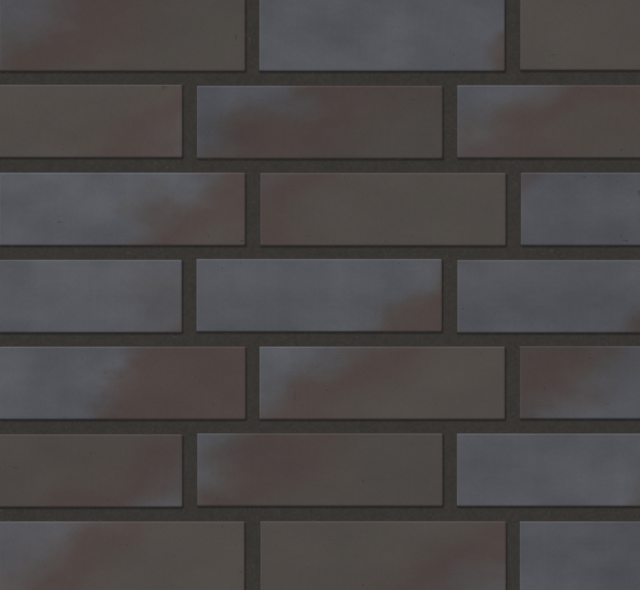
Reproduce this texture procedurally as a Shadertoy shader.

```glsl
// Dark clinker brick wall in running courses, with blue-grey and red-brown firing flames.

// Layout, in canvas heights, measured from the top left
const vec2 PITCH = vec2(0.4413, 0.1477);        // brick plus joint
const vec2 HALF_BRICK = vec2(0.2080, 0.0613);
const vec2 FIRST_CENTRE = vec2(0.2070, 0.0580);
const float COURSE_SHIFT = -0.1070;             // sideways shift of every other course
const float JITTER = 0.0025;
const float CORNER = 0.0025;
const float BEVEL = 0.0038;
const vec2 SHADOW_OFFSET = vec2(0.0015, 0.0030);

// Colours
const vec3 MORTAR = vec3(0.220, 0.210, 0.198);
const vec3 BROWN = vec3(0.302, 0.284, 0.270);
const vec3 RED_BROWN = vec3(0.300, 0.260, 0.253);
const vec3 BLUE_GREY = vec3(0.326, 0.330, 0.352);

// Variation
const float FLAME_SPREAD = 3.0;                 // larger gives more single-coloured bricks
const float TONE_RANGE = 0.10;
const float MOTTLE = 0.14;
const float BRICK_GRAIN = 0.035;
const float MORTAR_GRAIN = 0.16;

float hash(vec2 p) {
    return fract(sin(dot(p, vec2(127.1, 311.7))) * 43758.5453);
}

float valueNoise(vec2 p) {
    vec2 i = floor(p), f = fract(p);
    f = f * f * (3.0 - 2.0 * f);
    return mix(mix(hash(i), hash(i + vec2(1, 0)), f.x),
               mix(hash(i + vec2(0, 1)), hash(i + vec2(1, 1)), f.x), f.y);
}

float fbm(vec2 p) {
    float sum = 0.0, weight = 0.5;
    for (int i = 0; i < 4; i++) {
        sum += weight * valueNoise(p);
        p = p * 2.03 + 17.3;
        weight *= 0.5;
    }
    return sum / 0.9375;
}

float roundedBox(vec2 p, vec2 halfSize, float radius) {
    vec2 d = abs(p) - halfSize + radius;
    return length(max(d, 0.0)) + min(max(d.x, d.y), 0.0) - radius;
}

// Thin band next to an edge, from the distance inward
float edgeBand(float inward) {
    return 1.0 - smoothstep(0.2 * BEVEL, BEVEL, inward);
}

// Fired surface: blue-grey on one side of a slanted, ragged front, red-brown along it
vec3 brickFace(vec2 local, vec2 id, vec2 pos) {
    vec2 uv = local / HALF_BRICK;
    float side = hash(id + 3.7) < 0.6 ? -1.0 : 1.0;
    float bias = (hash(id + 11.3) - 0.5) * FLAME_SPREAD;
    float softness = mix(0.2, 0.6, hash(id + 23.9));
    float ragged = fbm(pos * vec2(9.0, 14.0) + id * 5.1) - 0.5;
    float front = side * (uv.x + 0.35 * uv.y) + bias + 1.1 * ragged;

    float blue = smoothstep(-softness, softness, front);
    float scorch = exp(-pow((front + 0.45) / 0.4, 2.0));
    float redness = max(0.8 * scorch, 0.8 * smoothstep(0.72, 0.95, hash(id + 41.1)));
    vec3 colour = mix(mix(BROWN, RED_BROWN, redness), BLUE_GREY, blue);

    // Tone of each brick, cloudy mottling, faint upright streaks
    float cloud = fbm(pos * vec2(11.0, 19.0) + id * 9.7) - 0.5;
    float streak = valueNoise(vec2(pos.x * 45.0, pos.y * 7.0) + id * 3.3) - 0.5;
    float tone = 1.0 + TONE_RANGE * (hash(id + 57.7) - 0.5);
    tone += MOTTLE * cloud * (0.6 + 0.8 * blue) + 0.03 * streak * blue;
    tone += BRICK_GRAIN * (valueNoise(pos * 330.0) - 0.5);

    // Sparse dark pits
    float pit = smoothstep(0.93, 0.99, valueNoise(pos * 130.0 + 31.0));
    tone -= 0.12 * pit * step(0.65, valueNoise(pos * 16.0));

    // Light from the upper left on the arrises
    tone += 0.16 * edgeBand(HALF_BRICK.y + local.y) + 0.06 * edgeBand(HALF_BRICK.x + local.x);
    tone -= 0.10 * edgeBand(HALF_BRICK.y - local.y) + 0.07 * edgeBand(HALF_BRICK.x - local.x);
    return colour * tone;
}

vec3 mortarJoint(vec2 pos, float shadowDistance) {
    float grain = 0.6 * valueNoise(pos * 260.0) + 0.4 * fbm(pos * 60.0) - 0.5;
    float grit = smoothstep(0.90, 0.98, valueNoise(pos * 170.0 + 7.0));
    float shade = mix(0.74, 1.0, smoothstep(-0.001, 0.004, shadowDistance));
    return MORTAR * shade * (1.0 + MORTAR_GRAIN * grain + 0.14 * grit);
}

void mainImage(out vec4 fragColor, in vec2 fragCoord) {
    float pixel = 1.0 / iResolution.y;
    vec2 pos = vec2(fragCoord.x, iResolution.y - fragCoord.y) * pixel;

    // Find the course, then the brick within it
    vec2 grid = pos - FIRST_CENTRE;
    float row = floor(grid.y / PITCH.y + 0.5);
    grid.x -= COURSE_SHIFT * mod(row, 2.0);
    vec2 id = vec2(floor(grid.x / PITCH.x + 0.5), row);
    vec2 local = grid - id * PITCH;
    local += JITTER * (vec2(hash(id + 71.3), hash(id + 83.9)) - 0.5);

    float brick = roundedBox(local, HALF_BRICK, CORNER);
    float shadow = roundedBox(local - SHADOW_OFFSET, HALF_BRICK, CORNER);
    float blur = max(pixel, 0.0012);
    vec3 colour = mix(brickFace(local, id, pos), mortarJoint(pos, shadow),
                      smoothstep(-blur, blur, brick));
    fragColor = vec4(colour, 1.0);
}
```
